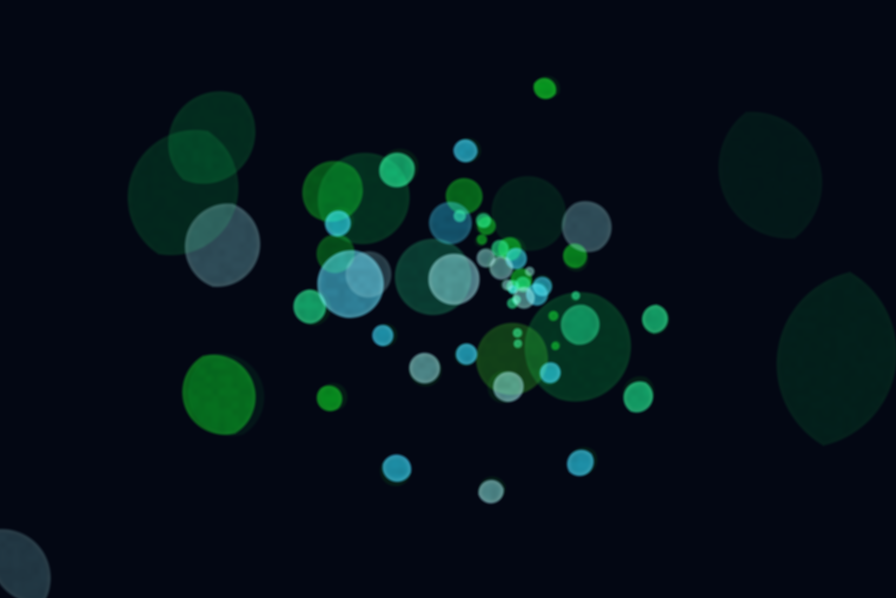
Reproduce this background procedurally as a Shadertoy shader.

```glsl
// Out-of-focus lights on a midnight blue field: translucent green, teal and pale discs.
// Each disc is the overlap of two circles, pinched more the further it sits from the
// centre. Large discs are placed singly; small ones come from an arc, a row and a cluster.

#define NIGHT vec3(0.012, 0.028, 0.076)
#define EDGE_SOFTNESS 0.0035
#define PINCH 0.85
#define RIM_GAIN 0.28
#define GHOST_GAIN 0.20
#define ARC_COUNT 10
#define ROW_COUNT 5
#define CLUSTER_COUNT 26
#define CLUSTER_CENTRE vec2(0.128, 0.045)

const vec3 LEAF = vec3(0.01, 0.37, 0.03);
const vec3 FOREST = vec3(0.00, 0.16, 0.05);
const vec3 MINT = vec3(0.06, 0.55, 0.33);
const vec3 AQUA = vec3(0.10, 0.49, 0.60);
const vec3 MIST = vec3(0.28, 0.45, 0.47);
const vec3 RIM_TINT = vec3(0.55, 0.40, 0.30);

vec3 hash3(float n) {
    vec3 q = fract(vec3(n) * vec3(0.1031, 0.1030, 0.0973) + 0.137);
    q += dot(q, q.yzx + 33.33);
    return fract((q.xxy + q.yzz) * q.zyx);
}

float noise(vec2 p) {
    vec2 i = floor(p), f = fract(p);
    f = f * f * (3.0 - 2.0 * f);
    float n = i.x + i.y * 57.0;
    return mix(mix(hash3(n).x, hash3(n + 1.0).x, f.x),
               mix(hash3(n + 57.0).x, hash3(n + 58.0).x, f.x), f.y);
}

// Signed distance to a disc pinched along the line to the canvas centre
float lensDistance(vec2 p, vec2 centre, float radius) {
    float pinch = min(PINCH * dot(centre, centre), 0.45);
    vec2 shift = centre / max(length(centre), 0.001) * radius * pinch;
    vec2 q = p - centre;
    return max(length(q - shift), length(q + shift)) - radius;
}

// Screen-blends one disc with a faint warm rim over the colour below
void addDisc(inout vec3 col, vec2 p, vec2 centre, float radius, vec3 tint) {
    float soft = max(EDGE_SOFTNESS, 1.0 / iResolution.y);
    float d = lensDistance(p, centre, radius);
    float body = 1.0 - smoothstep(-soft, soft, d);
    float rim = exp(-pow((d + soft) / soft, 2.0));
    float grain = 0.95 + 0.1 * noise(p * 90.0 + 40.0);
    float strength = dot(tint, vec3(0.333));
    vec3 light = tint * body * grain + RIM_TINT * rim * strength * RIM_GAIN;
    col += light * (1.0 - col);
}

// A small disc with a dim green double slightly behind it
void addSpark(inout vec3 col, vec2 p, vec2 centre, float radius, vec3 tint, float seed) {
    vec2 offset = (hash3(seed).xy - 0.5) * radius * 0.7;
    addDisc(col, p, centre + offset, radius * 1.06, LEAF * GHOST_GAIN);
    addDisc(col, p, centre, radius, tint);
}

vec3 sparkTint(float h) {
    return h < 0.25 ? LEAF * 1.25 : h < 0.55 ? MINT : h < 0.8 ? AQUA : MIST;
}

void mainImage(out vec4 fragColor, in vec2 fragCoord) {
    vec2 p = (fragCoord - 0.5 * iResolution.xy) / iResolution.y;
    vec3 col = NIGHT;

    // Dim outer lenses
    addDisc(col, p, vec2(0.539, 0.207), 0.118, FOREST * 0.42);
    addDisc(col, p, vec2(0.650, -0.100), 0.158, FOREST * 0.60);
    addDisc(col, p, vec2(-0.443, 0.178), 0.113, FOREST * 0.80);
    addDisc(col, p, vec2(-0.395, 0.270), 0.087, FOREST * 0.90);
    addDisc(col, p, vec2(-0.377, 0.090), 0.072, MIST * 0.60);
    addDisc(col, p, vec2(-0.371, -0.160), 0.073, FOREST * 0.35);
    addDisc(col, p, vec2(-0.383, -0.160), 0.071, LEAF);
    addDisc(col, p, vec2(-0.715, -0.447), 0.082, MIST * 0.42);

    // Left group
    addDisc(col, p, vec2(-0.141, 0.168), 0.079, FOREST);
    addDisc(col, p, vec2(-0.193, 0.180), 0.053, LEAF * 0.85);
    addDisc(col, p, vec2(-0.188, 0.076), 0.033, LEAF * 0.75);
    addDisc(col, p, vec2(-0.133, 0.041), 0.039, MIST * 0.45);
    addDisc(col, p, vec2(-0.163, 0.025), 0.057, mix(AQUA, MIST, 0.4));

    // Middle and right groups
    addDisc(col, p, vec2(-0.025, 0.037), 0.064, MINT * 0.38);
    addDisc(col, p, vec2(0.010, 0.033), 0.043, MIST);
    addDisc(col, p, vec2(0.004, 0.127), 0.036, AQUA * 0.60);
    addDisc(col, p, vec2(0.027, 0.172), 0.031, LEAF);
    addDisc(col, p, vec2(0.135, 0.143), 0.064, FOREST * 0.55);
    addDisc(col, p, vec2(0.232, 0.121), 0.044, MIST * 0.60);
    addDisc(col, p, vec2(0.217, -0.080), 0.093, FOREST * 1.10);
    addDisc(col, p, vec2(0.107, -0.100), 0.061, LEAF * 0.60 + vec3(0.05, 0.0, 0.0));
    addDisc(col, p, vec2(0.221, -0.043), 0.034, MINT * 0.80);
    addSpark(col, p, vec2(0.162, 0.352), 0.020, LEAF * 1.40, 3.0);

    // Uneven arc of medium discs around the middle
    for (int i = 0; i < ARC_COUNT; i++) {
        vec3 h = hash3(float(i) + 11.0);
        float angle = radians(105.0 + 27.0 * float(i));
        float reach = 0.283 - 0.068 * cos(angle - radians(60.0));
        vec2 centre = vec2(0.090, 0.021) + reach * vec2(cos(angle), sin(angle));
        addSpark(col, p, centre, mix(0.019, 0.031, h.x), sparkTint(h.y), h.z * 90.0);
    }

    // Zigzag row below the middle
    for (int i = 0; i < ROW_COUNT; i++) {
        float n = float(i), odd = mod(n, 2.0);
        vec2 centre = vec2(-0.109 + 0.070 * n, -0.061 - 0.0156 * n - 0.039 * odd);
        addSpark(col, p, centre, 0.018 + 0.008 * odd, mix(AQUA, MIST, odd), n + 50.0);
    }

    // Dense bright cluster, leaning down to the right
    for (int i = 0; i < CLUSTER_COUNT; i++) {
        vec3 h = hash3(float(i) + 71.0), k = hash3(float(i) + 171.0);
        vec2 spread = vec2(h.x + h.y - 1.0, k.x + k.y - 1.0) * vec2(0.15, 0.09);
        vec2 centre = CLUSTER_CENTRE + mat2(0.64, -0.77, 0.77, 0.64) * spread;
        float radius = mix(0.007, 0.021, h.z * h.z);
        addSpark(col, p, centre, radius, sparkTint(k.z) * 0.9, h.y * 60.0);
    }

    fragColor = vec4(col, 1.0);
}
```
